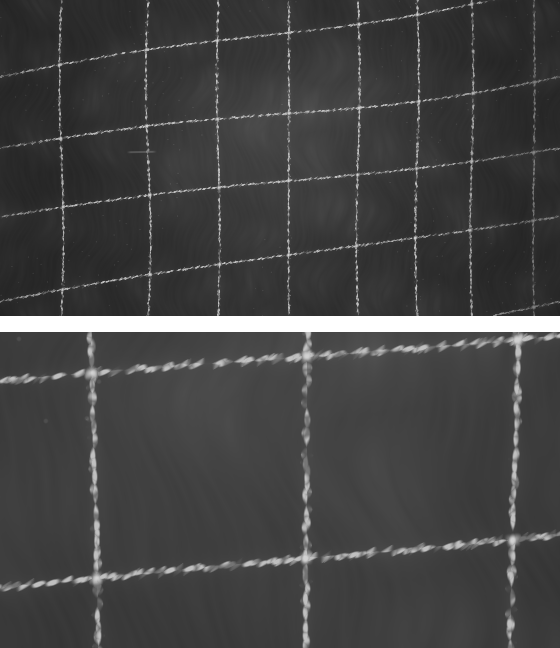
Top: the whole. Bottom: its middle third, enlarged.
This pattern is drawn by a Shadertoy shader. Its source:

```glsl
// Worn blackboard with a chalk grid of eight by four cells, drawn in a slanting view
const float TAU = 6.2831853;

vec2 hash2(vec2 p) {
    vec3 q = fract(p.xyx * vec3(0.1031, 0.1030, 0.0973));
    q += dot(q, q.yzx + 33.33);
    return fract((q.xx + q.yz) * q.zy);
}

// Distance to the nearest scattered point; wraps after n cells
float cellular(vec2 p, vec2 n) {
    p *= n;
    vec2 cell = floor(p);
    float nearest = 4.0;
    for (int j = -1; j <= 1; j++)
    for (int i = -1; i <= 1; i++) {
        vec2 c = cell + vec2(i, j);
        vec2 r = c + hash2(mod(c, n) + n) - p;
        nearest = min(nearest, dot(r, r));
    }
    return sqrt(nearest);
}

// Distance to the nearest whole value of a coordinate, in canvas heights
float lineDistance(float coord) {
    float slope = length(vec2(dFdx(coord), dFdy(coord))) * iResolution.y;
    return abs(fract(coord + 0.5) - 0.5) / slope;
}

// Soft chalk line, thinned and dimmed where the grain opens
float chalk(float d, float grain, float cover) {
    float body = 1.0 - smoothstep(0.0004, 0.0050, d + 0.008 * (grain - 0.36));
    return body * mix(0.38, 1.0, 1.0 - smoothstep(0.25, 0.75, cover));
}

// Slate with a soft central sheen, eraser smears and dry brush streaks
float slate(vec2 p) {
    float sheen = (0.5 + 0.5 * cos(TAU * (p.x - 0.51))) * (0.68 + 0.32 * cos(TAU * (p.y - 0.56)));
    vec2 q = p + 0.018 * sin(TAU * (p.yx * vec2(2, 3) + vec2(0.1, 0.6)))
               + 0.006 * sin(TAU * (p.yx * vec2(5, 7) + p * 3.0));
    float cloud = 1.0 - cellular(q, vec2(6, 4));
    float patches = smoothstep(0.45, 0.95, 1.0 - cellular(q + 0.37, vec2(9, 5)));
    float streaks = cellular(q, vec2(120, 7)) + 0.6 * cellular(q, vec2(190, 13)) - 0.75;
    float smears = cellular(q + vec2(0.0, q.x), vec2(60, 9)) - 0.45;
    float tone = 0.149 + 0.105 * sheen + 0.030 * (cloud - 0.4);
    return tone + 0.016 * streaks + patches * (0.024 - 0.03 * streaks - 0.035 * smears);
}

void mainImage(out vec4 fragColor, in vec2 fragCoord) {
    vec2 p = fragCoord / iResolution.xy;
    vec2 a = TAU * p;

    // Grid coordinates: columns narrow to the right, rows climb by one per width
    float column = 8.0 * (p.x - 0.004 * sin(a.x) * sin(a.y)) + 0.04
                 - 0.08 * sin(a.x) + 0.23 * cos(a.x)
                 - 0.058 * sin(2.0 * a.x) + 0.068 * cos(2.0 * a.x);
    float bend = 0.045 + 0.025 * sin(a.y - 2.8);
    float row = 4.0 * p.y - p.x - bend * sin(a.x) - 0.12 * sin(a.y) - 0.147;
    vec2 d = vec2(lineDistance(column), lineDistance(row));

    // Slanted flecks along the lines and denser dabs where they cross
    vec2 slanted = vec2(p.x, p.y - p.x);
    float grainUp = cellular(p, vec2(240, 68));
    float grainAcross = cellular(slanted, vec2(118, 130));
    float coverUp = cellular(p + 0.13, vec2(150, 85));
    float coverAcross = cellular(slanted + 0.13, vec2(140, 90));
    float ink = max(chalk(d.x, grainUp, coverUp), chalk(d.y, grainAcross, coverAcross));
    float dab = 1.0 - smoothstep(0.001, 0.010, length(d) + 0.004 * (grainUp - 0.4));
    float fade = 1.0 - 0.5 * pow(0.5 + 0.5 * cos(a.x - 6.0), 8.0);
    ink = max(0.88 * ink, dab) * fade;

    // Chalk haze, a stray scratch and a few specks of dust
    float haze = exp(-min(d.x, d.y) * 150.0) * 0.03;
    vec2 s = abs(p - vec2(0.253, 0.519 + 0.04 * (p.x - 0.253)));
    float scratch = (1.0 - smoothstep(0.001, 0.005, s.y)) * (1.0 - smoothstep(0.018, 0.028, s.x));
    float dust = 1.0 - smoothstep(0.02, 0.06, cellular(p, vec2(32, 18)));
    dust *= step(0.5, cellular(p + 0.21, vec2(5, 3)));

    float tone = slate(p) + haze + 0.14 * scratch + 0.06 * dust;
    fragColor = vec4(vec3(mix(tone, 0.82, ink)), 1.0);
}
```
